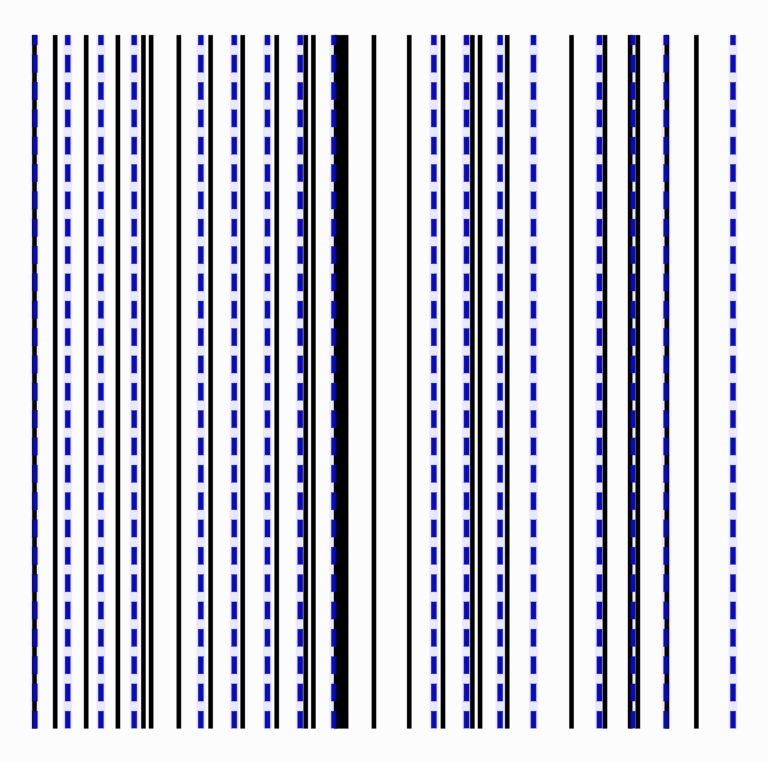
Give the GLSL for this pattern, as a WebGL 2 fragment shader.

```glsl
#version 300 es
precision highp float;
// Upright black rules and blue dashed rules on near-white paper.
// The two sets repeat at slightly different pitches, so they drift in and
// out of step; some slots are empty, some doubled, and one is a thick bar.

uniform vec2 u_resolution;
out vec4 fragColor;

const float LEFT = 0.0449;
const float BOTTOM = 0.0435;
const float TOP = 0.9466;

float hash(float n) {
    return fract(sin(n * 12.9898) * 43758.5453);
}

// Coverage of a shape from its signed distance, with a soft edge.
float cover(float dist) {
    float soft = max(0.0011, 0.5 / u_resolution.x);
    return 1.0 - smoothstep(-soft, soft, dist);
}

// Distance from x to the nearest solid rule's edge.
float solidRules(float x) {
    float dist = 1.0;
    for (int i = -1; i < 21; i++) {
        if (i == 15) continue;
        float n = float(i);
        float wander = -0.005 * sin(0.33 * n - 0.3) + 0.004 * (hash(n + 3.0) - 0.5);
        float center = max(LEFT, 0.0703 + 0.0419 * n + wander);
        float halfWidth = i == 9 ? 0.0095 : 0.003;
        float split = i % 5 == 3 ? 0.005 : 0.0;
        dist = min(dist, abs(abs(x - center) - split) - halfWidth);
    }
    return dist;
}

// Distance from x to the nearest dashed rule's center line.
float dashedRules(float x) {
    float dist = 1.0;
    for (int i = 0; i < 22; i++) {
        bool isEmpty = i % 6 == 4 || (i > 9 && i % 9 == 2);
        if (isEmpty) continue;
        float n = float(i);
        float center = LEFT + 0.0433 * n + 0.001 * (hash(n + 40.0) - 0.5);
        dist = min(dist, abs(x - center));
    }
    return dist;
}

void main() {
    vec2 p = gl_FragCoord.xy / u_resolution.x;

    vec3 paper = vec3(0.99);
    vec3 lavender = vec3(0.91, 0.91, 1.0);
    vec3 black = vec3(0.0, 0.0, 0.01);
    vec3 blue = vec3(0.03, 0.03, 0.79);
    vec3 navy = vec3(0.09, 0.09, 0.58);
    vec3 midnight = vec3(0.03, 0.03, 0.29);

    // Vertical extent of every rule, and the dash rhythm from the bottom up.
    float span = cover(max(BOTTOM - p.y, p.y - TOP));
    float period = 0.0356;
    float phase = mod(p.y - BOTTOM, period);
    float dashEnd = abs(phase - 0.32 * period);
    dashEnd = min(dashEnd, period - dashEnd) - 0.32 * period;

    float ink = cover(solidRules(p.x)) * span;
    float across = dashedRules(p.x);
    float dash = cover(max(across - 0.0036, dashEnd)) * span;

    // Pale halo, then solid rules, then dashes that darken at their edges.
    vec3 color = mix(paper, lavender, cover(across - 0.0058) * span);
    color = mix(color, black, ink);
    float rim = smoothstep(0.0008, 0.0034, across);
    vec3 dashColor = mix(blue, mix(navy, midnight, ink), rim);
    color = mix(color, dashColor, dash);

    fragColor = vec4(color, 1.0);
}
```
